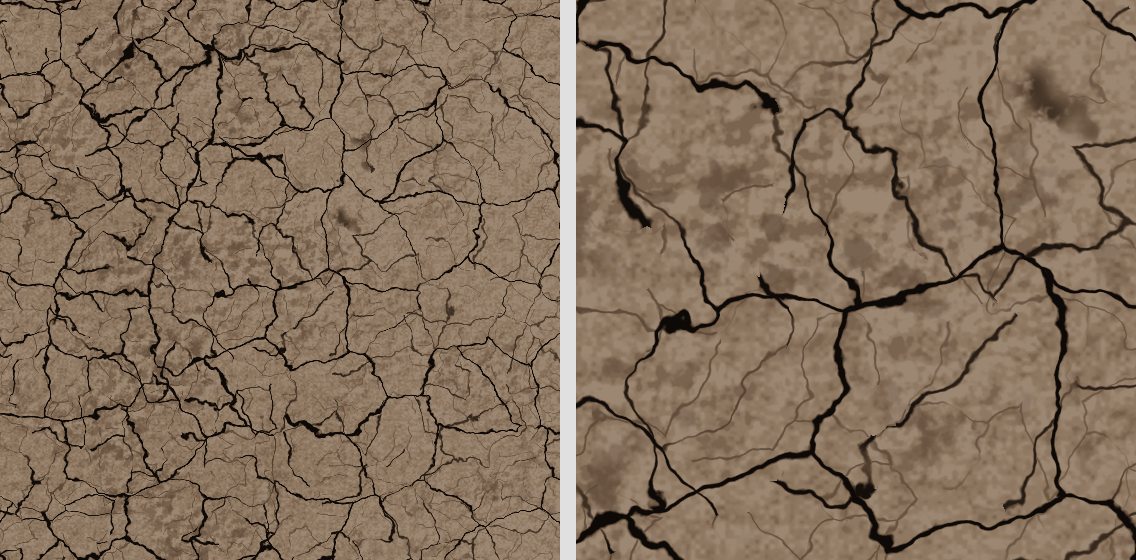
Left: the whole. Right: its middle third, enlarged.
This texture is drawn by a WebGL 1 fragment shader. Its source:

```glsl
precision highp float;
uniform vec2 u_resolution;

const vec3 PALE_SOIL = vec3(0.61, 0.53, 0.45);
const vec3 SOIL = vec3(0.56, 0.47, 0.38);
const vec3 BROWN_SOIL = vec3(0.48, 0.39, 0.31);
const vec3 CRACK_RIM = vec3(0.36, 0.28, 0.21);
const vec3 CRACK_DEEP = vec3(0.05, 0.035, 0.025);

float hash(vec2 p) {
  return fract(sin(dot(p, vec2(127.1, 311.7))) * 43758.5453);
}

vec2 hash2(vec2 p) {
  return vec2(hash(p), hash(p + 47.3));
}

float noise(vec2 p) {
  vec2 i = floor(p);
  vec2 f = fract(p);
  f = f * f * (3.0 - 2.0 * f);
  float low = mix(hash(i), hash(i + vec2(1.0, 0.0)), f.x);
  float high = mix(hash(i + vec2(0.0, 1.0)), hash(i + 1.0), f.x);
  return mix(low, high, f.y);
}

float fbm(vec2 p) {
  float sum = 0.0;
  float amp = 0.5;
  for (int i = 0; i < 4; i++) {
    sum += amp * noise(p);
    p = mat2(1.6, 1.2, -1.2, 1.6) * p + 7.1;
    amp *= 0.5;
  }
  return sum / 0.9375;
}

vec2 warp(vec2 p, float scale, float amount) {
  return amount * (vec2(fbm(p * scale), fbm(p * scale + 31.7)) - 0.5);
}

// Crack darkness along Voronoi borders; each border has its own opening.
float cracks(vec2 p, float scale, float halfWidth, float gap, float soft) {
  vec2 q = p * scale;
  vec2 base = floor(q);
  vec2 nearCell = base;
  vec2 toNear = vec2(0.0);
  float best = 9.0;
  for (int y = -1; y <= 1; y++) {
    for (int x = -1; x <= 1; x++) {
      vec2 cell = base + vec2(float(x), float(y));
      vec2 r = cell + hash2(cell) - q;
      float d = dot(r, r);
      if (d < best) {
        best = d;
        toNear = r;
        nearCell = cell;
      }
    }
  }
  float along = mix(0.3, 1.4, noise(q * 2.5 + 5.0));
  float dark = 0.0;
  for (int y = -2; y <= 2; y++) {
    for (int x = -2; x <= 2; x++) {
      vec2 cell = nearCell + vec2(float(x), float(y));
      vec2 r = cell + hash2(cell) - q;
      vec2 between = r - toNear;
      if (dot(between, between) > 0.0001) {
        float d = dot(0.5 * (r + toNear), normalize(between)) / scale;
        float open = along * smoothstep(gap, 1.1, hash(nearCell + cell + 0.37));
        float w = halfWidth * open;
        float line = 1.0 - smoothstep(w * 0.4, w + soft, d);
        dark = max(dark, line * smoothstep(0.0, 0.45, open));
      }
    }
  }
  return dark;
}

// Even soil with fine grain and crumbly patches.
vec3 soilColor(vec2 p, float calm) {
  float rough = smoothstep(0.48, 0.68, fbm(p * 9.0 + 13.0)) * (1.0 - 0.5 * calm);
  float clods = fbm(p * 70.0);
  float relief = clods - fbm(p * 70.0 + vec2(-0.2, 0.28));
  float tone = 0.49 + 0.2 * (fbm(p * 5.0 + 3.0) - 0.5) + 0.06 * calm;
  tone += (0.3 + 0.35 * rough) * (clods - 0.5) + (0.4 + 0.9 * rough) * relief;
  tone += 0.38 * (noise(p * 340.0) - 0.5) - 0.04 * rough;
  vec3 color = mix(BROWN_SOIL, SOIL, smoothstep(0.2, 0.44, tone));
  color = mix(color, PALE_SOIL, smoothstep(0.44, 0.68, tone));
  float pits = smoothstep(0.58, 0.72, fbm(p * 60.0 + 70.0)) * rough;
  return mix(color, CRACK_RIM, 0.6 * pits);
}

void main() {
  vec2 p = gl_FragCoord.xy / u_resolution.y;
  float soft = max(0.0013, 1.0 / u_resolution.y);
  float calm = smoothstep(0.5, 0.95, p.x + 0.7 * (fbm(p * 3.0) - 0.5));

  // Three generations of cracks, from wide to hairline
  vec2 bent = p + warp(p, 8.0, 0.06) + warp(p, 30.0, 0.03) + warp(p, 90.0, 0.006);
  float wide = cracks(bent, 8.0, mix(0.0027, 0.0016, calm), -0.5, soft);
  float medium = cracks(bent + 3.7, 14.0, mix(0.0021, 0.0011, calm), 0.05, soft);
  float fine = cracks(bent + 8.3, 24.0, 0.0007, 0.2, soft);
  float depth = max(wide, medium * mix(0.9, 0.6, calm));
  depth = max(depth, fine * mix(0.45, 0.32, calm));

  // Rare dark hollows of loose crumbs
  float hollow = smoothstep(0.68, 0.78, fbm(p * 8.0 + 23.0));
  depth = max(depth, 0.65 * hollow * smoothstep(0.42, 0.66, fbm(p * 75.0 + 17.0)));

  vec3 color = soilColor(p, calm);
  color = mix(color, CRACK_RIM, smoothstep(0.0, 0.6, depth));
  color = mix(color, CRACK_DEEP, smoothstep(0.45, 0.95, depth));
  gl_FragColor = vec4(color, 1.0);
}
```
